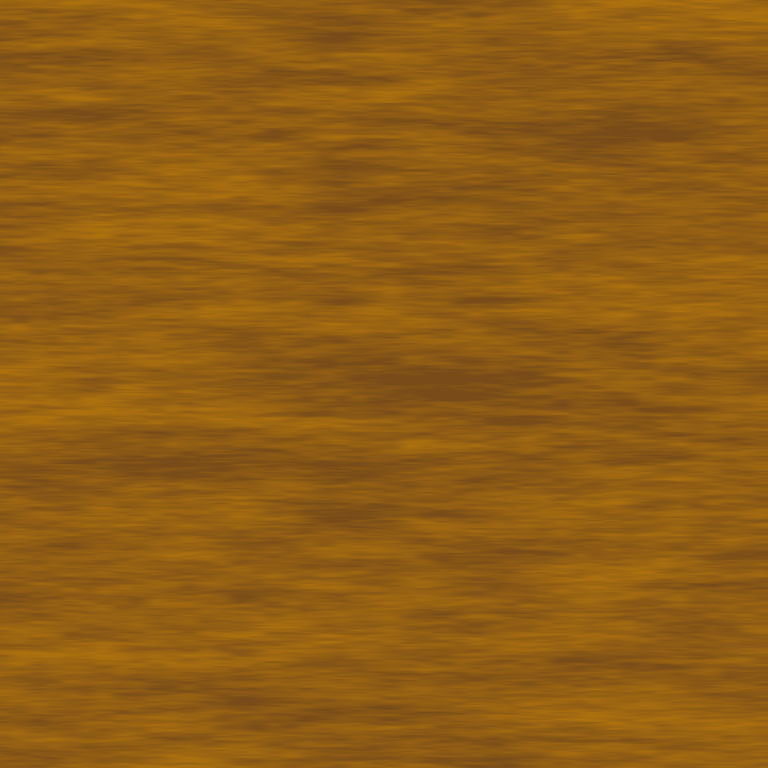
Reproduce this texture procedurally as a WebGL 1 fragment shader.

```glsl
precision highp float;
// Brown wood grain: fine horizontal streaks of amber and umber.
uniform vec2 u_resolution;

float hash(vec2 cell) {
  vec2 p = fract(cell * vec2(0.1031, 0.1137));
  p += dot(p, p.yx + 33.33);
  return fract((p.x + p.y) * p.x * 17.17);
}

// Smooth lattice noise, centred on zero
float noise(vec2 p) {
  vec2 cell = floor(p);
  vec2 f = fract(p);
  f = f * f * (3.0 - 2.0 * f);
  float low = mix(hash(cell), hash(cell + vec2(1.0, 0.0)), f.x);
  float high = mix(hash(cell + vec2(0.0, 1.0)), hash(cell + vec2(1.0, 1.0)), f.x);
  return mix(low, high, f.y) - 0.5;
}

// Layers of near equal strength, from wide streaks to hairline fibres
float woodGrain(vec2 uv) {
  vec2 frequency = vec2(3.2, 22.0);
  float amplitude = 1.0;
  float sum = 0.0;
  for (int i = 0; i < 6; i++) {
    vec2 offset = vec2(17.3, 41.7) * (float(i) + 1.0);
    sum += amplitude * noise(uv * frequency + offset);
    frequency *= vec2(1.7, 1.85);
    amplitude *= 0.95;
  }
  return sum;
}

void main() {
  vec2 uv = gl_FragCoord.xy / u_resolution;

  // Slight waviness keeps the streaks from running dead straight
  uv.y += 0.001 * sin(uv.x * 9.0 + uv.y * 23.0) + 0.0005 * sin(uv.x * 21.0 - uv.y * 37.0);

  // Dark umber to light amber around a middle brown
  float tone = clamp(woodGrain(uv) * 2.6, -3.0, 3.0);
  vec3 color = vec3(0.571, 0.368, 0.077) + tone * vec3(0.034, 0.024, -0.007);
  gl_FragColor = vec4(color, 1.0);
}
```
